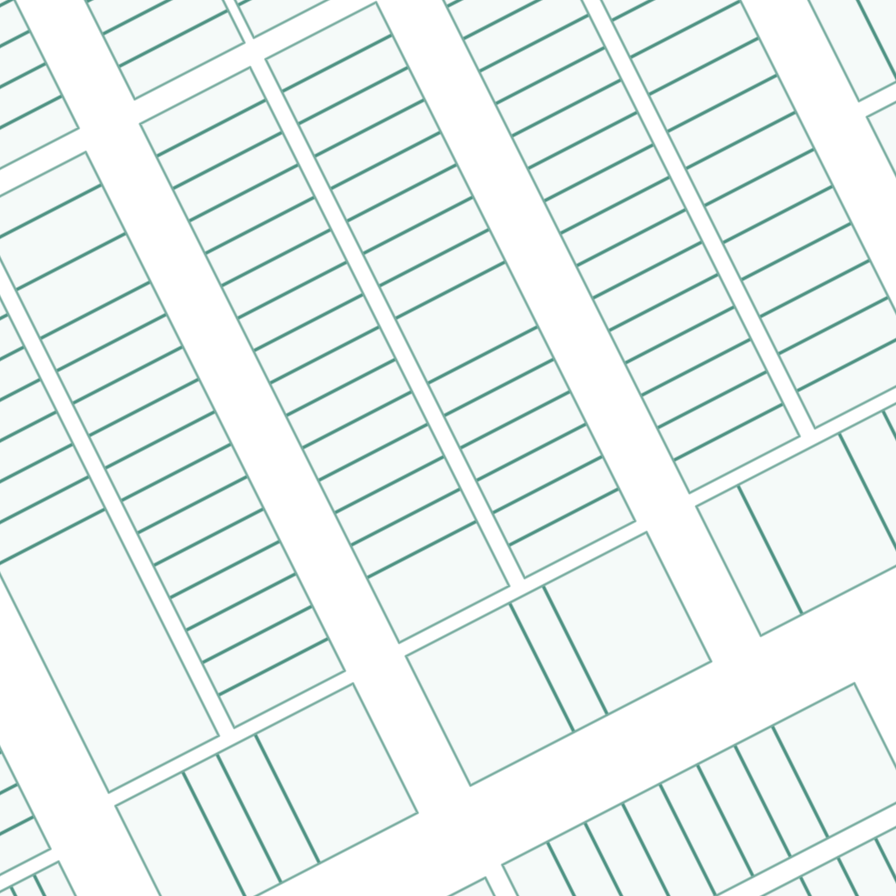
This pattern is drawn by a three.js fragment shader. Its source:

```glsl
#define TILT 0.4632
#define SHEAR 0.013
#define COLUMN_PITCH 36.46
#define COLUMN_START vec2(-28.65, 19.47)
#define STRIP_LENGTH 64.71
#define OUTLINE_WIDTH 0.27
#define DIVIDER_WIDTH 0.37
#define SOFTNESS 0.13
#define STREET vec3(1.0)
#define LOT vec3(0.962, 0.980, 0.976)
#define OUTLINE vec3(0.46, 0.67, 0.62)
#define DIVIDER vec3(0.30, 0.57, 0.51)

varying vec2 vUv;

const float NONE = 1000.0;

float boxDistance(vec2 p, vec2 low, vec2 high) {
  vec2 d = abs(p - 0.5 * (low + high)) - 0.5 * (high - low);
  return length(max(d, 0.0)) + min(max(d.x, d.y), 0.0);
}

float inside(float d) {
  return 1.0 - smoothstep(-SOFTNESS, SOFTNESS, d);
}

float stroke(float d, float width) {
  return inside(abs(d) - 0.5 * width);
}

// One city block: pale ground, dark dividers, lighter outline
void drawBlock(inout vec3 color, vec2 p, vec2 low, vec2 high, float divider) {
  float d = boxDistance(p, low, high);
  color = mix(color, LOT, inside(d));
  color = mix(color, DIVIDER, stroke(divider, DIVIDER_WIDTH) * inside(d));
  color = mix(color, OUTLINE, stroke(d, OUTLINE_WIDTH));
}

// Distance to evenly spaced lines, left out at multiple zero
float lineRepeat(float x, float pitch) {
  float k = floor(x / pitch + 0.5);
  return k == 0.0 ? NONE : abs(x - k * pitch);
}

// Lot lines of a strip, with some neighbouring lots merged
float lotLines(float y, float column, float side) {
  float lots = column == 2.0 && side == 1.0 ? 14.0 : 16.0;
  float pitch = STRIP_LENGTH / lots;
  float k = floor(y / pitch + 0.5);
  float d = lineRepeat(y, pitch);
  bool merged = k >= lots;
  if (column == 0.0 && side == 0.0) merged = k > 9.0;
  if (column == 1.0) merged = merged || k == (side == 0.0 ? 15.0 : 9.0);
  if (column == 3.0) merged = merged || k == 1.0;
  if (column == 0.0 && side == 1.0 && (k == 2.0 || k == 3.0))
    return abs(y - 2.5 * pitch);
  return merged ? NONE : d;
}

// Cross positions of the dividers in the block that closes a column
vec3 endCuts(float column) {
  if (column < 0.0) return vec3(23.8, 26.7, 26.7);
  if (column == 0.0) return vec3(8.4, 12.7, 17.5);
  if (column == 1.0) return vec3(13.0, 17.2, 17.2);
  return vec3(5.2, 17.9, 23.4);
}

void drawColumn(inout vec3 color, vec2 p) {
  vec2 q = p - COLUMN_START;
  float column = floor((q.x + 3.4) / COLUMN_PITCH);
  q.x -= column * COLUMN_PITCH;
  if (column < 0.0) q -= vec2(-1.82, 2.6);
  if (column == 3.0) q.y -= 36.5;

  // Paired strips of lots, and the pair across the lane above
  float upperEnd = column == 3.0 ? -2.0 : -2.74;
  float upperLines = column == 3.0 ? abs(q.x - 4.9) : lineRepeat(q.y - upperEnd, 4.044);
  for (int i = 0; i < 2; i++) {
    float side = float(i);
    vec2 span = mix(vec2(0.0, 13.8), vec2(15.76, 29.62), side);
    drawBlock(color, q, vec2(span.x, 0.0), vec2(span.y, STRIP_LENGTH),
              lotLines(q.y, column, side));
    vec2 upperSpan = span + mix(vec2(0.7, 0.65), vec2(-0.1, 0.48), side);
    if (column == 3.0) upperSpan = span;
    drawBlock(color, q, vec2(upperSpan.x, -90.0), vec2(upperSpan.y, upperEnd), upperLines);
  }

  // Closing block set across the column
  vec3 cuts = abs(q.x - endCuts(column));
  float endWidth = column == 1.0 ? 30.2 : 29.8;
  drawBlock(color, q, vec2(0.0, 66.4), vec2(endWidth, 82.52),
            min(cuts.x, min(cuts.y, cuts.z)));
}

// Wide rows of lots beyond the cross street
void drawLowerRows(inout vec3 color, vec2 p) {
  float divider = p.x < 10.0 ? NONE : abs(fract((p.x - 12.66) / 4.707 + 0.5) - 0.5) * 4.707;
  float firstRow = p.x > 43.0 ? NONE : divider;
  drawBlock(color, p, vec2(7.03, 111.5), vec2(51.22, 125.5), firstRow);
  drawBlock(color, p, vec2(7.03, 127.9), vec2(51.22, 142.0), divider);
  drawBlock(color, p, vec2(-30.0, 111.9), vec2(4.69, 126.0), NONE);
}

void main() {
  // Tilted plan axes in hundredths of the canvas, measured from the top left
  vec2 c = vec2(vUv.x, 1.0 - vUv.y) * 100.0;
  vec2 axis = vec2(cos(TILT), sin(TILT));
  vec2 p = vec2(axis.x * c.x - axis.y * c.y, axis.y * c.x + axis.x * c.y);
  p.y += SHEAR * p.x;

  vec3 color = STREET;
  if (p.y < 106.0) drawColumn(color, p);
  else drawLowerRows(color, p);
  gl_FragColor = vec4(color, 1.0);
}
```
